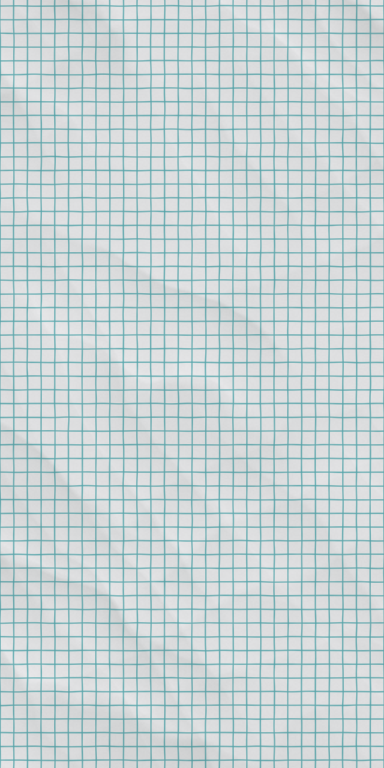
Write a WebGL 2 fragment shader that draws this pattern.

```glsl
#version 300 es
precision highp float;
// Teal graph paper, 28 squares across and 56 down, on crumpled grey stock.
// Lines are box-filtered distances to a slightly wobbly lattice; the creases
// are warped sawtooth ramps running diagonally, faded in and out by noise.

#define COLUMNS 28.0
#define GRID_OFFSET vec2(0.0, 0.57)
#define LINE_WIDTH 0.085
#define LINE_SOFTNESS 1.5
#define WOBBLE 0.05
#define INK vec3(0.33, 0.63, 0.65)
#define PAPER_DARK vec3(0.775, 0.782, 0.782)
#define PAPER_LIGHT vec3(0.915, 0.915, 0.922)
#define FOLD_ANGLE -0.60
#define FOLD_COUNT 4.2
#define GRAIN 0.012

uniform vec2 u_resolution;
out vec4 fragColor;

float hash(vec2 p) {
    return fract(sin(dot(p, vec2(127.1, 311.7))) * 43758.5453);
}

float noise(vec2 p) {
    vec2 i = floor(p), f = fract(p);
    f = f * f * (3.0 - 2.0 * f);
    float low = mix(hash(i), hash(i + vec2(1, 0)), f.x);
    float high = mix(hash(i + vec2(0, 1)), hash(i + vec2(1, 1)), f.x);
    return mix(low, high, f.y);
}

float fbm(vec2 p) {
    float sum = 0.0, amplitude = 0.5;
    for (int i = 0; i < 4; i++) {
        sum += amplitude * noise(p);
        p = mat2(1.6, 1.2, -1.2, 1.6) * p + 3.7;
        amplitude *= 0.5;
    }
    return sum;
}

// Light and shade of one family of creases, signed around zero
float creases(vec2 p, float angle, float count, float seed) {
    float c = cos(angle), s = sin(angle);
    vec2 q = vec2(c * p.x + s * p.y, c * p.y - s * p.x);
    float across = q.y * count + 1.5 * fbm(q * vec2(2.0, 2.6) + seed);
    float id = floor(across), f = fract(across);
    float shade = f * f * (1.0 - smoothstep(0.91, 1.0, f));
    float ridge = exp(-7.0 * f) * smoothstep(0.0, 0.06, f);
    float strength = smoothstep(0.25, 0.8, noise(vec2(q.x * 2.2 + id * 7.3, id + seed)));
    return (0.7 * ridge - shade) * strength;
}

// Paper brightness, 0 in the folds and 1 on the ridges
float paperTone(vec2 p) {
    float tone = 0.66 + 0.35 * (fbm(p * 2.3 + 5.0) - 0.47);
    tone += 0.42 * creases(p, FOLD_ANGLE, FOLD_COUNT, 2.0);
    tone += 0.20 * creases(p, FOLD_ANGLE - 0.35, FOLD_COUNT * 1.7, 11.0);
    tone += 0.12 * creases(p, FOLD_ANGLE + 1.1, FOLD_COUNT * 1.3, 23.0);
    return clamp(tone, 0.0, 1.0);
}

// Share of a filter window covered by a line centred on zero
vec2 lineCoverage(vec2 d, float window) {
    vec2 h = vec2(0.5 * LINE_WIDTH);
    return (clamp(d + 0.5 * window, -h, h) - clamp(d - 0.5 * window, -h, h)) / window;
}

void main() {
    vec2 p = gl_FragCoord.xy / u_resolution.x;
    float pixel = COLUMNS / u_resolution.x;

    // Crumpled paper with fine grain
    vec3 color = mix(PAPER_DARK, PAPER_LIGHT, paperTone(p));
    color += GRAIN * (noise(p * 256.0) - 0.5);

    // Printed grid, bent a little by the paper
    vec2 cell = p * COLUMNS - GRID_OFFSET;
    vec2 bend = vec2(noise(cell * 0.8), noise(cell * 0.8 + 40.0)) - 0.5;
    vec2 d = fract(cell + WOBBLE * bend + 0.5) - 0.5;
    vec2 cover = lineCoverage(d, LINE_SOFTNESS * pixel);
    float ink = 1.0 - (1.0 - cover.x) * (1.0 - cover.y);
    ink *= mix(0.88, 1.06, noise(cell * 1.7 + 9.0));

    vec3 inkColor = INK * mix(0.92, 1.06, paperTone(p));
    fragColor = vec4(mix(color, inkColor, clamp(ink, 0.0, 1.0)), 1.0);
}
```
